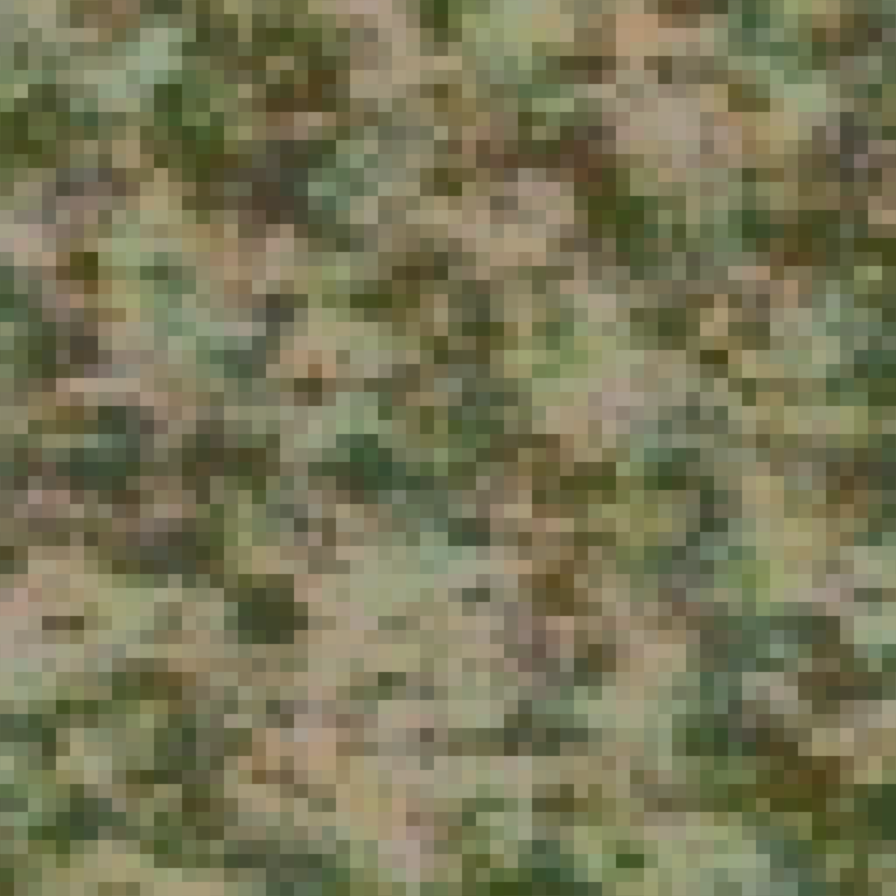
Reproduce this pattern procedurally as a WebGL 1 fragment shader.

```glsl
precision highp float;

uniform vec2 u_resolution;

const float CELLS = 64.0;
const vec3 MOSS = vec3(0.26, 0.27, 0.15);
const vec3 SAND = vec3(0.64, 0.62, 0.50);
const vec3 WARM_SHIFT = vec3(0.055, -0.028, 0.012);
const vec3 COOL_SHIFT = vec3(-0.018, 0.004, 0.062);

float hash(vec2 p, float seed) {
  return fract(sin(dot(p, vec2(127.1, 311.7)) + seed * 74.7) * 43758.5453);
}

float valueNoise(vec2 p, float seed) {
  vec2 i = floor(p);
  vec2 f = fract(p);
  vec2 w = f * f * (3.0 - 2.0 * f);
  float low = mix(hash(i, seed), hash(i + vec2(1.0, 0.0), seed), w.x);
  float high = mix(hash(i + vec2(0.0, 1.0), seed), hash(i + 1.0, seed), w.x);
  return mix(low, high, w.y);
}

vec2 rotate(vec2 p, float angle) {
  float c = cos(angle);
  float s = sin(angle);
  return vec2(c * p.x - s * p.y, s * p.x + c * p.y);
}

// One random value per short strip of cells along x, shifted in every row.
float stripNoise(vec2 cell, float stripLength, float seed) {
  float shift = floor(hash(vec2(cell.y, 3.0), seed) * stripLength);
  return hash(vec2(floor((cell.x + shift) / stripLength), cell.y), seed);
}

// Brightness from broad patches, small clumps, strips and single grains.
float cellTone(vec2 cell) {
  float patches = valueNoise(rotate(cell, 0.6) / vec2(5.0, 6.5), 1.0) - 0.5;
  float clumps = valueNoise(cell / vec2(2.8, 2.1), 2.0) - 0.5;
  float rows = stripNoise(cell, 3.0, 3.0) - 0.5;
  float columns = stripNoise(cell.yx, 2.0, 4.0) - 0.5;
  float grain = hash(cell, 5.0) - 0.5;
  float tone = 0.5 + 0.5 * patches + 0.65 * clumps
             + 0.22 * (rows + columns) + 0.15 * grain;
  return smoothstep(0.01, 0.92, tone);
}

// Signed hue drift: wide regions with some strip variation.
float hueDrift(vec2 cell, float size, float seed) {
  float region = valueNoise(rotate(cell, 0.9) / size, seed) - 0.5;
  float strip = stripNoise(cell, 2.0, seed + 1.0) - 0.5;
  return 1.7 * region + 0.6 * strip;
}

vec3 cellColor(vec2 cell) {
  vec3 base = mix(MOSS, SAND, cellTone(cell));
  return base + WARM_SHIFT * hueDrift(cell, 5.0, 6.0)
              + COOL_SHIFT * hueDrift(cell, 4.0, 8.0);
}

void main() {
  vec2 p = gl_FragCoord.xy / u_resolution.y * CELLS - 0.5;
  vec2 cell = floor(p);

  // Square cells joined by a narrow soft edge.
  float halfEdge = max(0.07, 0.5 * CELLS / u_resolution.y);
  vec2 blend = smoothstep(0.5 - halfEdge, 0.5 + halfEdge, fract(p));
  vec3 lower = mix(cellColor(cell), cellColor(cell + vec2(1.0, 0.0)), blend.x);
  vec3 upper = mix(cellColor(cell + vec2(0.0, 1.0)), cellColor(cell + 1.0), blend.x);

  gl_FragColor = vec4(mix(lower, upper, blend.y), 1.0);
}
```
